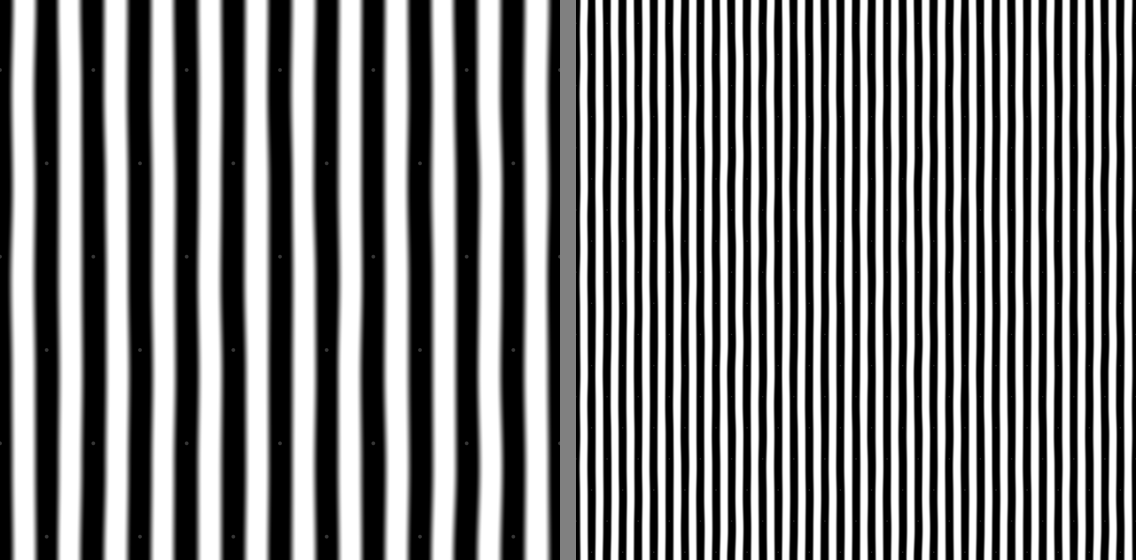
Left: one tile. Right: repeated 3 by 3.
Give the GLSL for this pattern, as a WebGL 2 fragment shader.

```glsl
#version 300 es
precision highp float;
// Twelve soft-edged vertical black and white stripes whose edges waver slightly
// with wrapped value noise. Small grey dots sit on the black stripes, staggered
// by half a row from one stripe to the next.

uniform vec2 u_resolution;
out vec4 fragColor;

// Integer hash of a lattice cell, 0 to 1
float hash(ivec2 cell) {
    uint h = uint(cell.x) * 1597334677u ^ uint(cell.y) * 3812015801u;
    h = (h ^ (h >> 16)) * 2246822519u;
    h = (h ^ (h >> 13)) * 3266489917u;
    return float((h ^ (h >> 16)) >> 8) / 16777216.0;
}

// Value noise over a lattice that wraps after the given number of cells
float wrappedNoise(vec2 uv, ivec2 cells) {
    vec2 p = uv * vec2(cells);
    ivec2 a = ivec2(floor(p)) % cells;
    ivec2 b = (a + 1) % cells;
    vec2 f = fract(p);
    f = f * f * (3.0 - 2.0 * f);
    return mix(mix(hash(a), hash(ivec2(b.x, a.y)), f.x),
               mix(hash(ivec2(a.x, b.y)), hash(b), f.x), f.y);
}

// Signed offset from the nearest whole number
float offsetFromNearest(float v) {
    return fract(v + 0.5) - 0.5;
}

void main() {
    vec2 uv = gl_FragCoord.xy / u_resolution;
    float pixel = 1.0 / min(u_resolution.x, u_resolution.y);

    // Stripes: distance from the black centre line, in stripe periods
    float waver = (wrappedNoise(uv, ivec2(16, 6)) - 0.5) * 0.055;
    float fromCentre = abs(offsetFromNearest(uv.x * 12.0 + waver));
    float softness = max(0.095, 9.0 * pixel);
    float white = smoothstep(0.256 - softness, 0.256 + softness, fromCentre);
    vec3 color = vec3(white);

    // Dots: three rows per stripe, odd stripes shifted by half a row
    float stripe = floor(uv.x * 12.0 + 0.5);
    float row = uv.y * 3.0 - 0.625 + 0.5 * mod(stripe, 2.0);
    vec2 toDot = vec2(offsetFromNearest(uv.x * 12.0) / 12.0, offsetFromNearest(row) / 3.0);
    float edge = max(0.001, 0.7 * pixel);
    float dotMask = 1.0 - smoothstep(0.0033 - edge, 0.0033 + edge, length(toDot));
    color = mix(color, vec3(0.21), dotMask);

    fragColor = vec4(color, 1.0);
}
```
